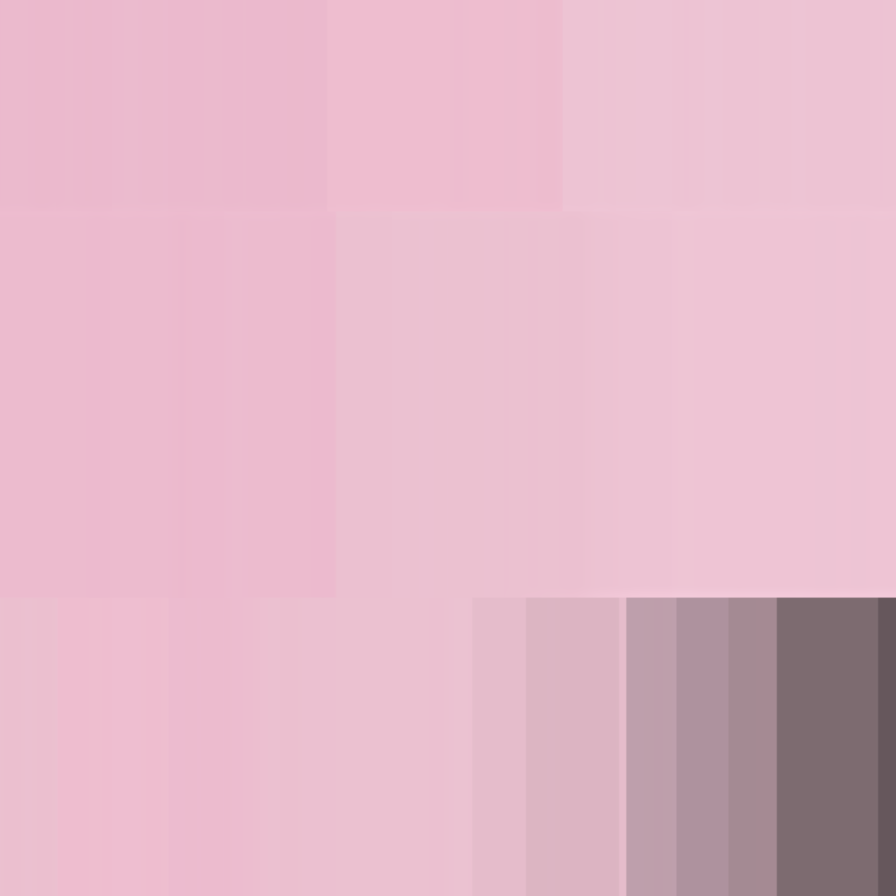
Reproduce this background procedurally as a WebGL 1 fragment shader.

```glsl
precision highp float;
uniform vec2 u_resolution;

#define BAR_TOP 0.333
#define SEAM_Y 0.764
#define COLUMN_COUNT 16.0
#define STREAK_AMOUNT 0.008
#define GRAIN_AMOUNT 0.003
#define RIM_GLOW 0.022
#define EDGE_SOFTNESS 0.0012

const vec3 ROSE = vec3(0.925, 0.732, 0.808);
const vec3 WARM_PINK = vec3(0.932, 0.742, 0.812);
const vec3 DUSTY_PINK = vec3(0.922, 0.755, 0.816);
const vec3 PALE_PINK = vec3(0.931, 0.767, 0.830);
const vec3 MAUVE = vec3(0.862, 0.710, 0.762);
const vec3 LILAC = vec3(0.745, 0.622, 0.672);
const vec3 PLUM = vec3(0.682, 0.572, 0.620);
const vec3 DUSK = vec3(0.645, 0.540, 0.575);
const vec3 UMBER = vec3(0.490, 0.420, 0.440);
const vec3 SHADOW = vec3(0.400, 0.340, 0.360);

// Smooth step up at an edge, never thinner than a pixel
float rise(float edge, float x) {
  float w = max(EDGE_SOFTNESS, 0.6 / u_resolution.x);
  return smoothstep(edge - w, edge + w, x);
}

float gradientAt(vec2 cell) {
  return fract(sin(dot(cell, vec2(127.1, 311.7))) * 4375.85) * 2.0 - 1.0;
}

// Gradient noise along x; each row has its own seed
float streakNoise(float x, float row) {
  float i = floor(x);
  float f = x - i;
  float a = gradientAt(vec2(i, row)) * f;
  float b = gradientAt(vec2(i + 1.0, row)) * (f - 1.0);
  return 2.0 * mix(a, b, f * f * (3.0 - 2.0 * f));
}

// Pink panels of the upper, middle and lower rows
vec3 upperRow(float x) {
  vec3 c = mix(ROSE - 0.004, WARM_PINK, rise(0.365, x));
  return mix(c, PALE_PINK - 0.002, rise(0.628, x));
}

vec3 middleRow(float x) {
  vec3 c = mix(ROSE, DUSTY_PINK, rise(0.375, x));
  return mix(c, PALE_PINK, smoothstep(0.62, 0.73, x));
}

vec3 lowerRow(float x) {
  vec3 c = mix(DUSTY_PINK, WARM_PINK, rise(0.064, x));
  c = mix(c, ROSE, rise(0.188, x));
  return mix(c, DUSTY_PINK, smoothstep(0.24, 0.33, x));
}

// Bars that darken in steps towards the right
vec3 darkBars(vec3 base, float x) {
  vec3 c = mix(base, mix(DUSTY_PINK, MAUVE, 0.4), rise(0.527, x));
  c = mix(c, MAUVE, rise(0.587, x));
  c = mix(c, DUSTY_PINK, 0.6 * rise(0.691, x));
  c = mix(c, LILAC, rise(0.699, x));
  c = mix(c, PLUM, rise(0.755, x));
  c = mix(c, DUSK, rise(0.813, x));
  c = mix(c, UMBER, rise(0.867, x));
  return mix(c, SHADOW, rise(0.980, x));
}

void main() {
  vec2 uv = gl_FragCoord.xy / u_resolution;
  float aboveBars = rise(BAR_TOP, uv.y);
  float aboveSeam = rise(SEAM_Y, uv.y);

  // Rows
  vec3 lower = darkBars(lowerRow(uv.x), uv.x);
  vec3 color = mix(lower, middleRow(uv.x), aboveBars);
  color = mix(color, upperRow(uv.x), aboveSeam);

  // Faint vertical columns and finer streaks
  float row = step(BAR_TOP, uv.y) + step(SEAM_Y, uv.y);
  float column = gradientAt(vec2(floor(uv.x * COLUMN_COUNT), row));
  float streak = streakNoise(uv.x * COLUMN_COUNT * 2.0, row);
  color += vec3(0.3, 1.0, 0.7) * (column * GRAIN_AMOUNT + streak * STREAK_AMOUNT * 0.5);

  // Pale rim over the bars and a soft seam between the upper rows
  float rim = aboveBars * (1.0 - smoothstep(BAR_TOP, BAR_TOP + 0.014, uv.y));
  color += RIM_GLOW * rim * smoothstep(0.55, 0.75, uv.x);
  float seam = 1.0 - smoothstep(0.0, 0.012, abs(uv.y - SEAM_Y));
  color += 0.005 * seam;

  gl_FragColor = vec4(color, 1.0);
}
```
